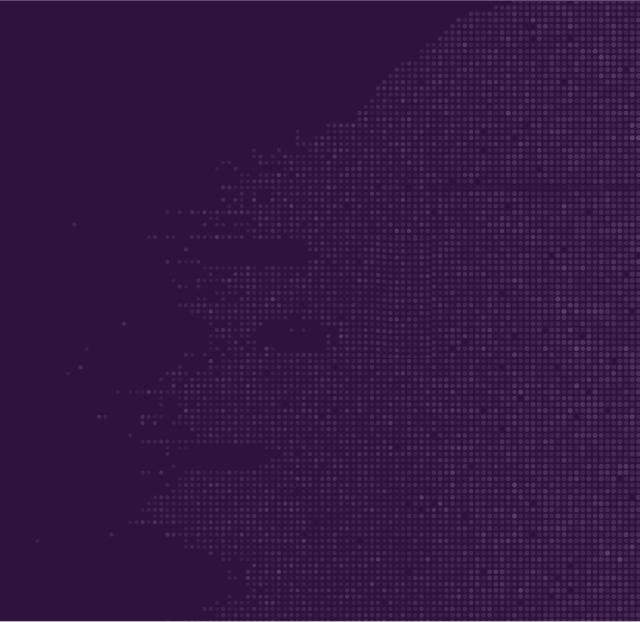
A WebGL 2 fragment shader for this background:

```glsl
#version 300 es
precision highp float;
// A grid of faint violet dots that dissolves into streaks toward the left on dark purple.
uniform vec2 u_resolution;
out vec4 outColor;

const int STEPS = 16;
// Where dots begin and where the grid becomes full, from top to bottom, in widths.
const float START[17] = float[](.735, .665, .59, .54, .31, .235, .155, .18, .21,
                                .195, .125, .155, .20, .15, .17, .21, .18);
const float FULL[17] = float[](.83, .69, .615, .575, .575, .60, .56, .52, .53,
                               .56, .48, .455, .455, .31, .44, .44, .455);

float hash(vec2 p) {
    vec3 q = fract(p.xyx * vec3(.1031, .1030, .0973));
    q += dot(q, q.yzx + 33.33);
    return fract((q.x + q.y) * q.z);
}

float noise(vec2 p) {
    vec2 i = floor(p), f = fract(p);
    f = f * f * (3. - 2. * f);
    return mix(mix(hash(i), hash(i + vec2(1, 0)), f.x),
               mix(hash(i + vec2(0, 1)), hash(i + 1.), f.x), f.y);
}

// Soft elliptical gap, one at its centre
float gap(vec2 p, vec2 centre, vec2 size) {
    return 1. - smoothstep(.6, 1.15, length((p - centre) / size));
}

// Chance that a dot is present at a grid point
float coverage(vec2 p, float row) {
    float s = clamp(p.y / .973, 0., .9999) * float(STEPS);
    int i = int(s);
    float start = mix(START[i], START[i + 1], fract(s));
    float full = mix(FULL[i], FULL[i + 1], fract(s));
    float t = (p.x - start) / (full - start);
    float density = smoothstep(-.12, 1., t);

    // Some rows run as long streaks through the thin zone
    const float streaks[7] = float[](30., 34., 38., 49., 63., 71., 84.);
    for (int k = 0; k < 7; k++)
        if (row == streaks[k]) density += .32 * smoothstep(-.05, .25, t) * (1. - smoothstep(.9, 1.2, t));

    density -= .9 * gap(p, vec2(.405, .393), vec2(.105, .025));
    density -= .7 * gap(p, vec2(.47, .525), vec2(.075, .033));
    density -= .7 * gap(p, vec2(.36, .715), vec2(.09, .022));
    density -= .4 * gap(p, vec2(.34, .90), vec2(.10, .045));
    return t > 1.1 ? 1. : density;
}

void main() {
    vec2 p = vec2(gl_FragCoord.x, u_resolution.y - gl_FragCoord.y) / u_resolution.x;
    vec2 grid = p * 103.25 - vec2(0, .24);

    // A small patch whose rows slip slightly downward
    float patchMask = smoothstep(.57, .62, p.x) * step(p.x, .675)
                    * step(.37, p.y) * step(p.y, .56);
    grid.y -= .28 * patchMask;

    vec2 cell = floor(grid + .5);
    vec2 dotPos = (cell + vec2(0, .24)) / 103.25;

    // Horizontal streak noise decides which dots survive
    float streak = noise(vec2(cell.x * .17, cell.y * 7.3));
    float cluster = noise(cell * vec2(.10, .28) + 40.);
    float grain = hash(cell + 11.);
    float threshold = streak * .42 + cluster * .2 + grain * .38;
    float present = step(threshold, coverage(dotPos, cell.y) * 1.05);
    float right = smoothstep(.45, 1., dotPos.x);
    present *= step(.012, hash(cell + 71.));

    // Lone dots near the left side
    float stray = step(.996, hash(cell + 137.)) * step(.28, dotPos.y)
                * step(.01, dotPos.x) * step(dotPos.x, .2);
    present = max(present, stray);

    // Dot brightness with occasional highlights
    float tone = hash(cell + 203.);
    float light = mix(.24, .36, right) + .26 * tone * tone
                + .30 * smoothstep(.88, 1., hash(cell + 311.));
    light *= .85 + .3 * noise(cell * vec2(.2, .5));
    // One dim row crosses the full grid
    light *= cell.y == 30. && dotPos.x > .66 ? .4 : 1.;

    float radius = mix(.31, .39, right) + .05 * (tone - .5);
    float disc = clamp((radius - length(grid - cell)) * u_resolution.x / 103.25 + .5, 0., 1.);
    vec3 background = vec3(.187, .071, .245);
    vec3 dotColor = vec3(.38, .26, .43);
    vec3 color = mix(background, dotColor, disc * present * light);

    // Hairlines on the upper and lower borders
    float y = gl_FragCoord.y / u_resolution.y;
    color = mix(color, vec3(.40, .30, .44), step(.998, y));
    color = mix(color, vec3(.72, .68, .74), step(y, .002));
    outColor = vec4(color, 1.);
}
```
